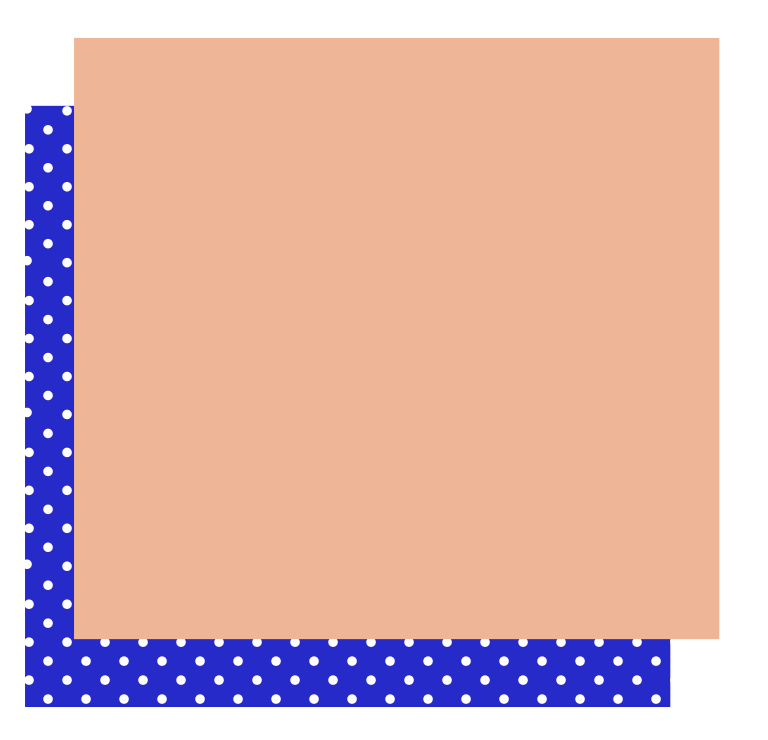
This background is drawn by a Shadertoy shader. Its source:

```glsl
#define PAPER vec3(1.0)
#define PEACH vec3(0.937, 0.710, 0.592)
#define BLUE vec3(0.150, 0.163, 0.785)
#define PANEL_MIN vec2(0.0964, 0.1315)
#define BACK_MIN vec2(0.0326, 0.0430)
#define CARD_SIZE vec2(0.8402, 0.7839)
#define DOT_ORIGIN vec2(0.0378, 0.1276)
#define DOT_STEP 0.04948
#define DOT_RADIUS 0.0062
#define DOT_NUDGE vec2(-0.0026, 0.0026)
#define ASPECT 1.0364

// Signed distance to a rectangle given by its lower-left corner and size
float rectDistance(vec2 p, vec2 corner, vec2 size) {
    vec2 d = abs(p - corner - 0.5 * size) - 0.5 * size;
    return length(max(d, 0.0)) + min(max(d.x, d.y), 0.0);
}

// Signed distance to the nearest dot of a square lattice
float latticeDistance(vec2 p, vec2 origin, float nudge) {
    vec2 cell = round((p - origin) / DOT_STEP);
    vec2 center = origin + cell * DOT_STEP;
    // Every fourth dot of the first column sits slightly off the lattice
    if (cell.x == 0.0 && mod(cell.y, 4.0) == 2.0) center += nudge * DOT_NUDGE;
    return length(p - center) - DOT_RADIUS;
}

// Two interleaved lattices make the staggered polka dots
float dotsDistance(vec2 p) {
    float even = latticeDistance(p, DOT_ORIGIN, 1.0);
    float odd = latticeDistance(p, DOT_ORIGIN + 0.5 * DOT_STEP, 0.0);
    return min(even, odd);
}

// Coverage of a shape, softened over one pixel
float coverage(float distance, float pixel) {
    return clamp(0.5 - distance / pixel, 0.0, 1.0);
}

void mainImage(out vec4 fragColor, in vec2 fragCoord) {
    // Canvas width is one unit
    vec2 p = fragCoord / iResolution.xy * vec2(1.0, 1.0 / ASPECT);
    float pixel = 1.0 / iResolution.x;

    // Dotted card behind
    vec3 dotted = mix(BLUE, PAPER, coverage(dotsDistance(p), pixel));
    float back = coverage(rectDistance(p, BACK_MIN, CARD_SIZE), pixel);
    vec3 color = mix(PAPER, dotted, back);

    // Plain panel in front
    float panel = coverage(rectDistance(p, PANEL_MIN, CARD_SIZE), pixel);
    color = mix(color, PEACH, panel);

    fragColor = vec4(color, 1.0);
}
```
